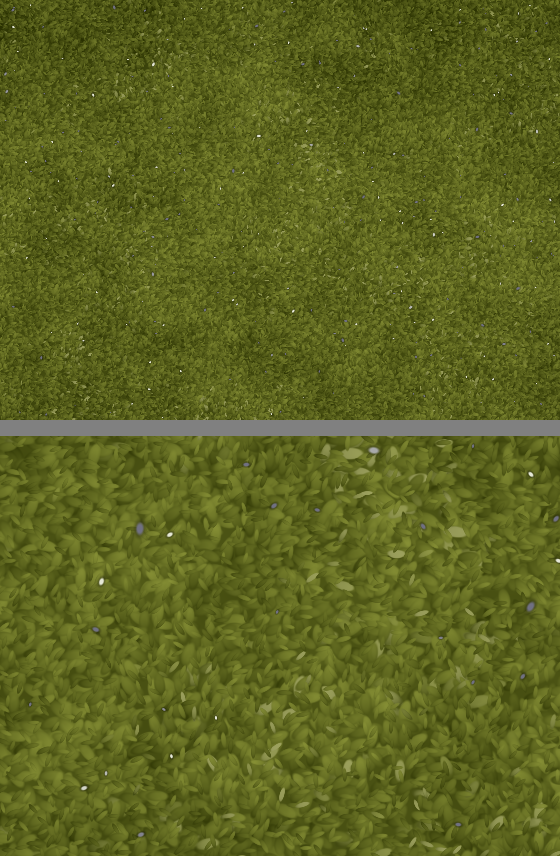
Top, the full canvas; bottom, a detail of the centre.
A WebGL 1 fragment shader for this texture:

```glsl
precision highp float;
uniform vec2 u_resolution;

const vec3 SHADOW = vec3(0.245, 0.275, 0.050);
const vec3 LEAF = vec3(0.475, 0.510, 0.180);
const vec3 STRAW = vec3(0.66, 0.67, 0.44);
const vec3 SPARK = vec3(0.90, 0.91, 0.84);
const vec3 LAVENDER = vec3(0.44, 0.44, 0.51);

vec2 hash2(vec2 p) {
  vec3 q = fract(p.xyx * vec3(0.1031, 0.1030, 0.0973));
  q += dot(q, q.yzx + 33.33);
  return fract((q.xx + q.yz) * q.zy);
}

// Layered, turned sines: smooth patches around zero
float waves(vec2 p) {
  float sum = 0.0;
  float gain = 0.5;
  for (int i = 0; i < 4; i++) {
    p = mat2(0.8, -0.6, 0.6, 0.8) * p * 1.7 + 1.3;
    sum += gain * sin(p.x + 1.5 * sin(p.y));
    gain *= 0.65;
  }
  return sum;
}

vec2 turn(vec2 p, float angle) {
  float c = cos(angle);
  float s = sin(angle);
  return vec2(c * p.x + s * p.y, c * p.y - s * p.x);
}

// Overlapping blades; x carries the shade, y the share of straw colour
vec2 bladeLayer(vec2 under, vec2 uv, float scale, vec2 size, float lift, float seed) {
  vec2 p = uv * scale + seed;
  vec2 home = floor(p);
  for (int j = 1; j >= -1; j--) {
    for (int i = -1; i <= 1; i++) {
      vec2 cell = home + vec2(float(i), float(j));
      vec2 place = hash2(cell + seed);
      vec2 look = hash2(cell + seed + 71.7);
      vec2 kind = hash2(cell + seed + 139.1);
      vec2 patchPos = (cell - seed) / scale;
      float angle = 0.7 + 1.1 * waves(patchPos * 9.0) + 2.6 * (look.x - 0.5);
      vec2 local = turn(p - cell - place, angle) / (size * mix(0.8, 1.15, kind.x));
      local.y += 0.35 * (kind.x - 0.5) * local.x * local.x;
      float r = length(local);
      float cover = 1.0 - smoothstep(0.75, 1.1, r);
      float shade = 0.5 + lift + 0.3 * local.x + 0.65 * (look.y - 0.5);
      shade -= 0.2 * smoothstep(0.4, 1.0, r);
      float rare = 0.95 - 0.07 * waves(patchPos * 6.0 + 4.0);
      float straw = 0.75 * smoothstep(rare, rare + 0.07, kind.y);
      under = mix(under, vec2(shade, straw), cover * 0.92);
    }
  }
  return under;
}

// Sparse tiny glints, some white and some lavender, with a dark rim
vec3 addGlints(vec3 color, vec2 uv, float scale, float chance, float seed) {
  vec2 p = uv * scale + seed;
  vec2 cell = floor(p);
  vec2 place = 0.2 + 0.6 * hash2(cell + seed);
  vec2 look = hash2(cell + seed + 53.3);
  vec2 kind = hash2(cell + seed + 97.9);
  float present = step(look.x, chance * (1.0 + 0.8 * waves(uv * 7.0)));
  vec2 local = turn(p - cell - place, 6.28 * look.y) * vec2(0.75, 1.2);
  float r = length(local) / mix(0.045, 0.095, kind.x * kind.x);
  vec3 tint = mix(LAVENDER, SPARK, smoothstep(0.4, 0.8, kind.y));
  color *= 1.0 - 0.3 * present * (1.0 - smoothstep(0.8, 2.0, r));
  return mix(color, tint, present * (1.0 - smoothstep(0.5, 1.25, r)));
}

void main() {
  vec2 uv = gl_FragCoord.xy / u_resolution.y;
  vec2 centred = gl_FragCoord.xy / u_resolution - 0.5;

  // Pile of blades, from the dark bottom to the fine top
  vec2 pile = vec2(0.08, 0.0);
  pile = bladeLayer(pile, uv, 70.0, vec2(0.72, 0.36), -0.12, 3.0);
  pile = bladeLayer(pile, uv, 78.0, vec2(0.70, 0.35), 0.02, 31.0);
  pile = bladeLayer(pile, uv, 74.0, vec2(0.68, 0.32), 0.10, 67.0);
  pile = bladeLayer(pile, uv, 98.0, vec2(0.58, 0.19), 0.08, 113.0);

  // Broad patches and dimmer borders
  float shade = pile.x + 0.13 * waves(uv * 4.0) + 0.12 * waves(uv * 15.0);
  float falloff = dot(centred, centred);
  shade += 0.06 - 0.75 * falloff * falloff - 0.14 * smoothstep(0.1, 0.5, centred.y);

  vec3 color = mix(SHADOW, LEAF, clamp(shade, -0.35, 1.3));
  color = mix(color, STRAW, pile.y * smoothstep(-0.2, 0.8, shade));
  color = addGlints(color, uv, 24.0, 0.17, 11.0);
  color = addGlints(color, uv, 37.0, 0.07, 47.0);
  gl_FragColor = vec4(color, 1.0);
}
```
